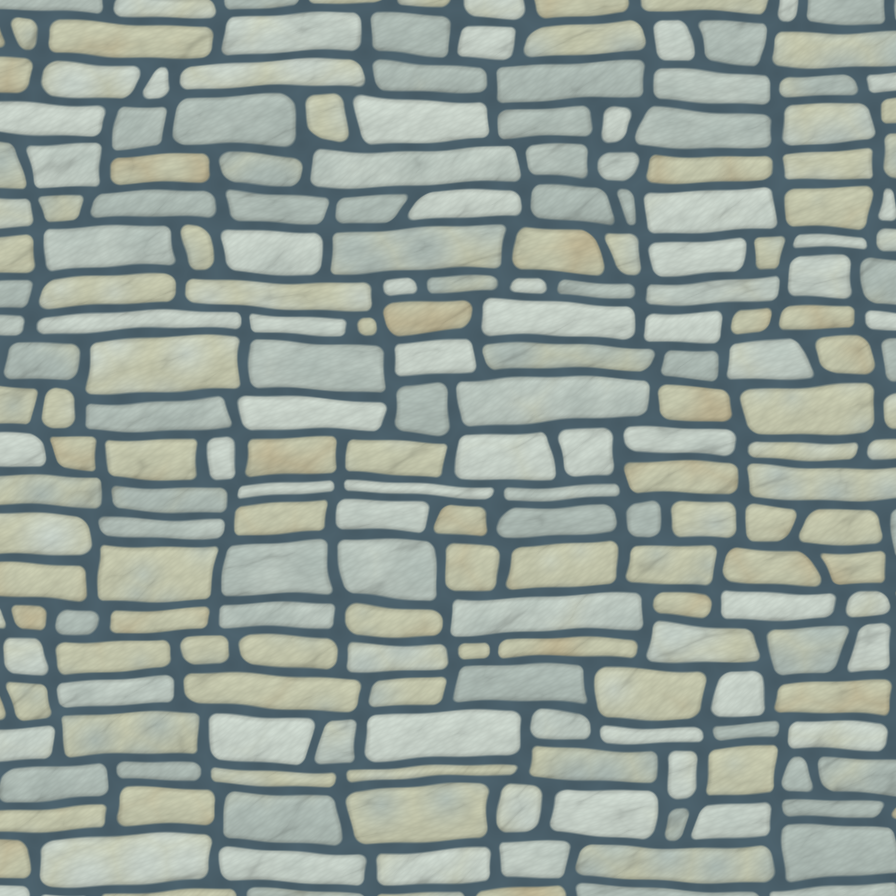
A Shadertoy shader for this texture:

```glsl
#define GRID vec2(6.5, 22.0)
#define HALF_GAP 0.0034
#define CORNER 0.011
#define SPLIT_CHANCE 0.45
#define GRAIN_SCALE vec2(36.0, 120.0)
#define GRAIN_CONTRAST 0.13
#define MORTAR vec3(0.29, 0.37, 0.41)
#define PALE vec3(0.765, 0.805, 0.77)
#define GREY vec3(0.655, 0.705, 0.68)
#define CREAM vec3(0.745, 0.755, 0.655)
#define OCHRE vec3(0.70, 0.65, 0.52)

struct Stone {
    float dist;   // signed distance to the outline
    vec2 id;
    vec2 local;   // position inside the stone, -1 to 1
};

float hash(vec2 p) {
    vec3 q = fract(vec3(p.xyx) * 0.1031);
    q += dot(q, q.yzx + 33.33);
    return fract((q.x + q.y) * q.z);
}

// Distance to the nearest scattered point
float cellular(vec2 p) {
    vec2 cell = floor(p), f = fract(p);
    float nearest = 2.0;
    for (int y = -1; y <= 1; y++)
    for (int x = -1; x <= 1; x++) {
        vec2 o = vec2(x, y);
        vec2 point = o + vec2(hash(cell + o), hash(cell + o + 71.7));
        nearest = min(nearest, length(point - f));
    }
    return nearest;
}

// Layered sines that bend the joints
vec2 bend(vec2 p) {
    vec2 slow = sin(p.yx * vec2(23.0, 17.0) + 2.0 * sin(p * 11.0));
    vec2 fine = sin(p.yx * vec2(97.0, 71.0) + 2.5 * sin(p * 43.0 + 1.0));
    return p + vec2(0.006, 0.0045) * slow + vec2(0.0014, 0.0009) * fine;
}

float jointOffset(vec2 cell) {
    return mix(0.18, 0.82, hash(cell + 13.0));
}

// Tapered, rounded block between two corners given in grid units
Stone block(vec2 p, vec2 lo, vec2 hi, vec2 id) {
    vec2 q = p - 0.5 * (lo + hi) / GRID;
    vec2 size = 0.5 * (hi - lo) / GRID - HALF_GAP;
    vec2 local = clamp(q / size, -1.0, 1.0);
    vec2 lean = vec2(hash(id + 5.1), hash(id + 8.3)) * 2.0 - 1.0;
    size.x -= 0.0025 * (1.0 + lean.x * local.y);
    size.y *= 1.0 - 0.07 * (1.0 + lean.y * local.x);
    float radius = min(CORNER * mix(0.5, 1.25, hash(id + 2.7)), 0.85 * min(size.x, size.y));
    vec2 e = abs(q) - size + radius;
    float dist = length(max(e, 0.0)) + min(max(e.x, e.y), 0.0) - radius;
    return Stone(dist, id, local);
}

// Interlocking blocks: cells carry alternating upright and level joints
Stone nearestStone(vec2 p) {
    vec2 g = p * GRID;
    Stone best = Stone(1.0, vec2(0.0), vec2(0.0));
    for (int y = 0; y <= 1; y++)
    for (int x = 0; x <= 1; x++) {
        vec2 v = floor(g) + vec2(x, y);
        float a = jointOffset(v - 1.0);
        float b = jointOffset(v);
        float c = jointOffset(v - vec2(1, 0));
        float d = jointOffset(v - vec2(0, 1));
        bool even = mod(v.x + v.y, 2.0) < 0.5;
        vec2 lo = v - 1.0 + (even ? vec2(a, d) : vec2(c, a));
        vec2 hi = v + (even ? vec2(b, c) : vec2(d, b));
        vec2 id = v;

        // Some long blocks lose a small end piece
        if (hi.x - lo.x > 0.85 && hash(v + 41.0) < SPLIT_CHANCE) {
            float share = mix(0.2, 0.42, hash(v + 23.0));
            if (hash(v + 31.0) < 0.5) share = 1.0 - share;
            float slant = 0.25 * (hash(v + 37.0) - 0.5) * (g.y - 0.5 * (lo.y + hi.y));
            float cut = mix(lo.x, hi.x, share) + slant;
            if (g.x < cut) hi.x = cut;
            else { lo.x = cut; id += 0.5; }
        }
        Stone s = block(p, lo, hi, id);
        if (s.dist < best.dist) best = s;
    }
    return best;
}

vec3 stoneColor(Stone s, vec2 p) {
    // Slanted cleft grain, turned a little for each stone
    float angle = mix(0.25, 0.7, hash(s.id + 3.3));
    mat2 turn = mat2(cos(angle), -sin(angle), sin(angle), cos(angle));
    vec2 grainPos = turn * p * GRAIN_SCALE.x + s.id * 7.0;
    grainPos.y *= GRAIN_SCALE.y / GRAIN_SCALE.x;
    float coarse = cellular(grainPos * 0.55);
    float fine = cellular(grainPos * 2.1 + 19.0);
    float patches = cellular(p * 17.0 + s.id * 3.0);

    // Base tone with warm stones and ochre stains
    vec3 color = mix(GREY, PALE, smoothstep(0.1, 0.8, hash(s.id + 11.0) + 0.3 * (patches - 0.45)));
    float warmth = hash(s.id + 17.0) + 0.35 * (patches - 0.45);
    color = mix(color, CREAM, smoothstep(0.45, 0.8, warmth));
    color = mix(color, OCHRE, 0.7 * smoothstep(0.85, 1.1, warmth));

    // Grain, ridges and worn rim, lit from above
    color *= 1.0 + GRAIN_CONTRAST * (0.6 * (0.45 - coarse) + 0.5 * (0.45 - fine));
    color *= 1.0 - 0.07 * smoothstep(0.7, 0.95, coarse);
    color *= 1.0 + 0.035 * s.local.y;
    return color * mix(0.87, 1.0, smoothstep(0.0, 0.006, -s.dist));
}

void mainImage(out vec4 fragColor, in vec2 fragCoord) {
    vec2 p = fragCoord / iResolution.y;
    Stone s = nearestStone(bend(p));
    float softness = max(0.0016, 0.8 / iResolution.y);
    vec3 mortar = MORTAR * (1.0 + 0.1 * (cellular(p * 30.0) - 0.45));
    float cover = smoothstep(softness, -softness, s.dist);
    fragColor = vec4(mix(mortar, stoneColor(s, p), cover), 1.0);
}
```
